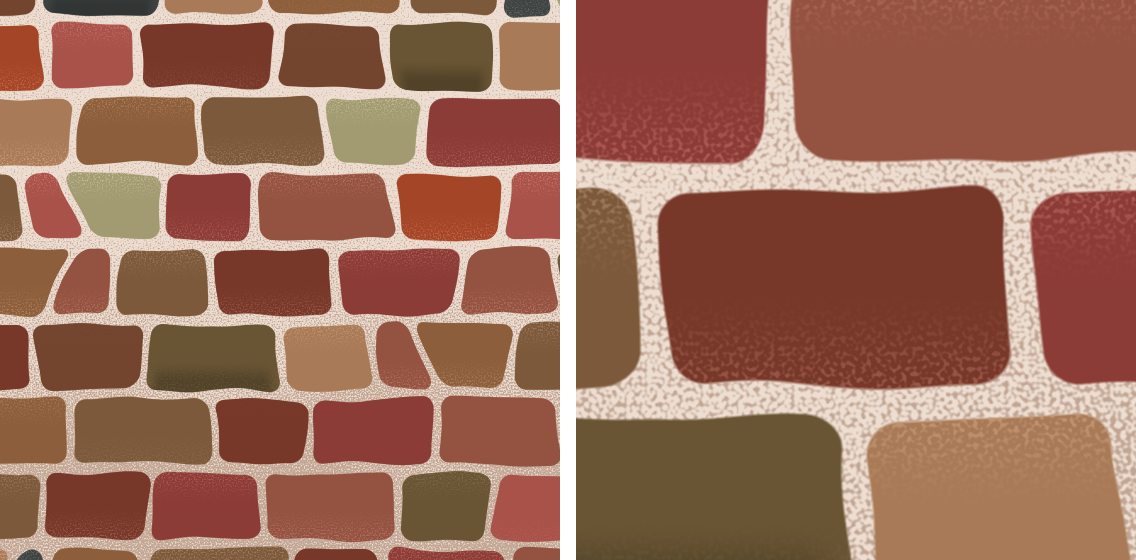
Left, the full canvas; right, a detail of the centre.
Give the GLSL for this pattern, as a three.js fragment shader.

```glsl
varying vec2 vUv;

vec2 gradientAt(vec2 cell) {
  float angle = 6.2832 * fract(sin(dot(cell, vec2(127.1, 311.7))) * 43758.5);
  return vec2(cos(angle), sin(angle));
}

float gradientNoise(vec2 p) {
  vec2 i = floor(p), f = p - i;
  vec2 u = f * f * f * (f * (f * 6.0 - 15.0) + 10.0);
  vec2 e = vec2(0.0, 1.0);
  float low = mix(dot(gradientAt(i), f), dot(gradientAt(i + e.yx), f - e.yx), u.x);
  float high = mix(dot(gradientAt(i + e), f - e), dot(gradientAt(i + 1.0), f - 1.0), u.x);
  return mix(low, high, u.y);
}

// Horizontal position of an upright joint, at height h below the row centre
float jointX(float i, float row, float h) {
  float start = mod(row, 2.0) > 0.5 ? 0.06 : 0.07 + 0.11 * sin(row * 0.39);
  return start + 0.21 * i + 0.024 * sin(i * 2.5 + row * 1.9)
    + h * 0.13 * sin(i * 4.1 + row * 2.7);
}

// Bricks that a slanted joint cuts in two
bool isCut(vec2 id) {
  return id == vec2(0.0, 3.0) || id == vec2(-1.0, 4.0) || id == vec2(3.0, 5.0)
    || id == vec2(4.0, 0.0) || id == vec2(-1.0, 8.0);
}

vec3 clayColor(float k, bool upperWall) {
  if (k < 0.5) return upperWall ? vec3(0.64, 0.27, 0.15) : vec3(0.41, 0.33, 0.20);
  if (k < 1.5) return vec3(0.66, 0.32, 0.29);
  if (k < 2.5) return vec3(0.47, 0.22, 0.16);
  if (k < 3.5) return vec3(0.45, 0.27, 0.18);
  if (k < 4.5) return vec3(0.41, 0.33, 0.20);
  if (k < 5.5) return vec3(0.66, 0.48, 0.34);
  if (k < 6.5) return vec3(0.55, 0.37, 0.23);
  if (k < 7.5) return vec3(0.49, 0.35, 0.23);
  if (k < 8.5) return upperWall ? vec3(0.635, 0.605, 0.445) : vec3(0.47, 0.22, 0.16);
  if (k < 9.5) return vec3(0.55, 0.235, 0.21);
  return vec3(0.58, 0.32, 0.25);
}

void main() {
  vec2 p = vec2(vUv.x, 1.0 - vUv.y);
  float grain = gradientNoise(p * 330.0);

  // Rows are counted downward
  p.y += 0.006 * gradientNoise(p * 3.0);
  float row = floor((p.y - 0.034) / 0.134) + 1.0;
  float centre = 0.034 + (row - 0.5) * 0.134;
  float h = p.y - centre;

  // Brick within the row
  float i = floor((p.x - jointX(0.0, row, h)) / 0.21);
  if (p.x < jointX(i, row, h)) i -= 1.0;
  else if (p.x > jointX(i + 1.0, row, h)) i += 1.0;
  vec2 id = vec2(i, row);

  // Hand-drawn wobble of the outline
  vec2 wobble = vec2(gradientNoise(p * 10.0 + id * 3.7),
                     gradientNoise(p * 10.0 + id * 5.1 + 40.0));
  vec2 q = p + 0.011 * wobble;
  float qh = q.y - centre;
  float left = jointX(i, row, qh);
  float right = jointX(i + 1.0, row, qh);

  // Slanted cut leaves one small wedge
  bool wedge = false;
  if (isCut(id)) {
    float lean = i < 0.0 ? -0.4 : 0.4;
    float share = i < 0.0 ? 0.63 : 0.36;
    float cut = mix(jointX(i, row, h), jointX(i + 1.0, row, h), share) + lean * h;
    float cutEdge = mix(left, right, share) + lean * qh;
    bool leftPiece = p.x < cut;
    wedge = leftPiece == (lean > 0.0);
    if (leftPiece) right = cutEdge;
    else left = cutEdge;
  }

  // Rounded outline, negative inside
  float radius = 0.021;
  vec2 inset = vec2(min(q.x - left, right - q.x) - 0.0075, 0.067 - abs(qh) - 0.0085);
  vec2 corner = radius - inset;
  float d = length(max(corner, 0.0)) + min(max(corner.x, corner.y), 0.0) - radius;

  // Clay colour
  float u = row - 1.0;
  float k = mod(4.0 * u * u + u + i + 1.0 + (wedge ? 4.0 : 0.0), 11.0);
  vec3 brick = clayColor(k, row < 3.5);
  if (id == vec2(0.0) || (wedge && mod(row, 8.0) < 0.5)) brick = vec3(0.245, 0.265, 0.255);

  // Soft shadow and pale dust on some bricks
  float v = h / 0.134;
  float mood = sin(i * 3.3 + row * 5.7);
  float shadow = smoothstep(0.05, 0.35, v) * smoothstep(0.0, 0.03, inset.x);
  if (k > 3.5 && k < 4.5) brick *= 1.0 - 0.22 * shadow;
  float dust = smoothstep(0.0, 0.5, mood > 0.0 ? v : -v) * smoothstep(0.1, 0.7, abs(mood));
  brick += 0.13 * dust * smoothstep(-0.1, 0.4, grain);

  // Sandy mortar, darker toward the bottom
  float shade = smoothstep(0.25, 0.95, p.y) * 0.55 + 0.2 * gradientNoise(p * 4.0 + 9.0);
  vec3 mortar = mix(vec3(0.93, 0.87, 0.82), vec3(0.76, 0.65, 0.58),
                    smoothstep(-0.35, 0.35, grain + shade - 0.35));

  gl_FragColor = vec4(mix(brick, mortar, smoothstep(-0.0012, 0.0012, d)), 1.0);
}
```
